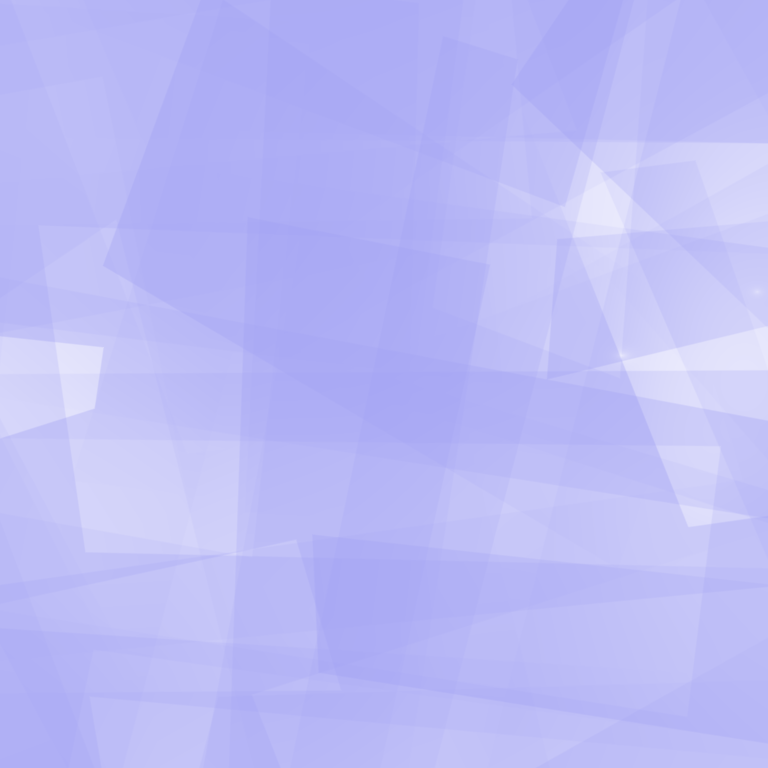
Reproduce this background procedurally as a WebGL 2 fragment shader.

```glsl
#version 300 es
precision highp float;
// Overlapping translucent lavender sheets lit from the right.
// Tapered quads with fading ink add to or thin out an ink density;
// the density is then turned into colour by exponential absorption.

uniform vec2 u_resolution;
out vec4 outColor;

#define SHEET_COUNT 40
#define SEED 23u
#define BASE_INK 1.38
#define MIN_INK 0.16
#define SHEET_INK vec2(0.15, 0.42)
#define SHEET_LENGTH vec2(0.28, 0.78)
#define SHEET_WIDTH vec2(0.03, 0.21)
#define THINNING -0.80
#define EDGE_SOFTNESS 0.0014
#define DEEP_COLOR vec3(0.620, 0.620, 0.952)
#define LIGHT_COLOR vec3(1.0)

const float HALF_PI = 1.5707963;

// Integer hash giving three values from 0 to 1
vec3 hash3(uint index, uint channel) {
    uvec3 v = uvec3(index, channel, SEED) * 1664525u + 1013904223u;
    v.x += v.y * v.z; v.y += v.z * v.x; v.z += v.x * v.y;
    v ^= v >> 16u;
    v.x += v.y * v.z; v.y += v.z * v.x; v.z += v.x * v.y;
    return vec3(v >> 8u) / 16777216.0;
}

// Antialiased coverage, 1 where the distance is negative
float cover(float dist) {
    float w = max(EDGE_SOFTNESS, 0.8 / u_resolution.y);
    return 1.0 - smoothstep(-w, w, dist);
}

// Signed distance to a line through a point, negative on its left
float lineSide(vec2 p, vec2 origin, float angle) {
    return dot(p - origin, vec2(sin(angle), -cos(angle)));
}

vec2 toLocal(vec2 p, vec2 center, float angle) {
    float c = cos(angle), s = sin(angle);
    p -= center;
    return vec2(c * p.x + s * p.y, c * p.y - s * p.x);
}

// Approximate distance to a quad with a slanted end and a taper along x
float taperedQuad(vec2 q, vec2 halfSize, float taper, float slant) {
    float halfWidth = halfSize.y * (1.0 + taper * q.x / halfSize.x);
    float ends = (abs(q.x + slant * q.y) - halfSize.x) * inversesqrt(1.0 + slant * slant);
    return max(ends, abs(q.y) - halfWidth);
}

// Nearly flat sheets, steep ones leaning either way, a few diagonals
float sheetAngle(float family, vec3 h) {
    float spread = h.y - 0.5;
    float angle = -0.03 + spread * 0.40;
    if (family > 0.46) angle = 1.40 + spread * 0.16;
    if (family > 0.68) angle = 1.98 + spread * 0.18;
    if (family > 0.88) angle = (h.x < 0.5 ? -0.70 : 0.52) + spread * 0.3;
    return angle + (h.z < 0.5 ? 0.0 : 2.0 * HALF_PI);
}

// Signed ink of one sheet, strongest at one end and fading to the other
float sheetInk(vec2 p, int i, float aspect) {
    uint id = uint(i);
    vec3 pose = hash3(id, 1u), form = hash3(id, 2u), tint = hash3(id, 3u);
    vec2 spot = fract(float(i) * vec2(0.75488, 0.56984) + 0.37);
    vec2 center = (spot * 1.2 - 0.1) * vec2(aspect, 1.0);
    vec2 halfSize = vec2(mix(SHEET_LENGTH.x, SHEET_LENGTH.y, form.x),
                         mix(SHEET_WIDTH.x, SHEET_WIDTH.y, form.y));
    float family = fract(float(i) * 0.61803 + 0.2);
    vec2 q = toLocal(p, center, sheetAngle(family, pose));
    float shape = cover(taperedQuad(q, halfSize, form.z * 0.9 - 0.3, tint.z * 0.6 - 0.3));
    float fade = clamp(0.5 + 0.5 * q.x / halfSize.x + 0.15 * q.y / halfSize.y, 0.0, 1.0);
    float ink = mix(SHEET_INK.x, SHEET_INK.y, tint.x) * fade;
    return shape * ink * (i % 2 == 1 ? THINNING : 1.0);
}

// Ink removed by the light on the right and the pale gap on the left
float lightField(vec2 p, float aspect) {
    vec2 r = vec2(p.x - aspect, p.y);
    vec2 g = (r - vec2(-0.05, 0.51)) / vec2(0.23, 0.27);
    float facet = cover(lineSide(r, vec2(-0.19, 0.53), 1.95 + 2.0 * HALF_PI))
                * cover(lineSide(r, vec2(-0.2, 0.30), 0.14));
    float light = 0.95 * exp(-dot(g, g)) * mix(0.3, 1.0, facet);
    light += 0.25 * smoothstep(-0.6, 0.0, r.x);
    vec2 q = toLocal(p, vec2(0.03, 0.50), 0.1);
    light += 0.45 * cover(taperedQuad(q, vec2(0.10, 0.06), -0.35, -0.25));
    // Small glints where bright edges meet
    light += 0.6 * exp(-length((r - vec2(-0.19, 0.537)) * vec2(0.6, 1.0)) / 0.005);
    light += 0.4 * exp(-length((r - vec2(-0.014, 0.62)) * vec2(0.7, 1.0)) / 0.004);
    return light;
}

void main() {
    vec2 p = gl_FragCoord.xy / u_resolution.y;
    float aspect = u_resolution.x / u_resolution.y;

    float ink = BASE_INK - lightField(p, aspect);
    for (int i = 0; i < SHEET_COUNT; i++) ink += sheetInk(p, i, aspect);

    // Soft floor keeps the brightest parts from clipping
    ink = MIN_INK + log(1.0 + exp(6.0 * (ink - MIN_INK))) / 6.0;
    outColor = vec4(mix(DEEP_COLOR, LIGHT_COLOR, exp(-ink)), 1.0);
}
```
